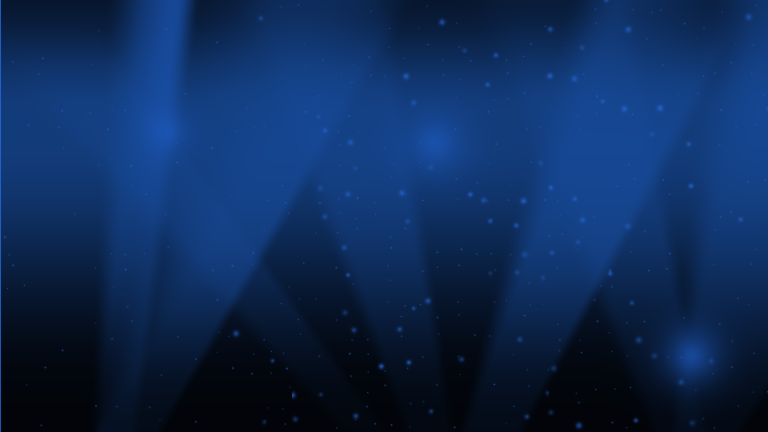
Write a Shadertoy shader that draws this background.

```glsl
// Crossing blue stage light beams over a dark gradient, with soft glows and drifting dust.

const vec3 HAZE_COLOR  = vec3(0.083, 0.268, 0.550);
const vec3 FLOOR_COLOR = vec3(0.006, 0.016, 0.034);
const vec3 BEAM_COLOR  = vec3(0.090, 0.290, 0.600);
const vec3 STRIP_COLOR = vec3(0.110, 0.350, 0.750);
const vec3 GLOW_COLOR  = vec3(0.110, 0.345, 0.730);
const vec3 DUST_COLOR  = vec3(0.150, 0.410, 0.850);
const float EDGE_LINE_WIDTH = 0.0025;

// Beam edges in canvas heights: top left, top right, bottom left, bottom right.
const int BEAM_COUNT = 7;
const vec4 BEAM_EDGES[BEAM_COUNT] = vec4[](
    vec4( 0.290, 0.440, 0.220, 0.310),
    vec4( 0.630, 0.945, 0.225, 0.370),
    vec4(-0.100, 0.170, 0.800, 0.890),
    vec4( 0.575, 0.885, 0.945, 1.045),
    vec4( 1.380, 1.735, 1.070, 1.205),
    vec4( 1.120, 1.445, 1.515, 1.630),
    vec4( 1.690, 2.380, 1.560, 1.710));

// Strength, dimming near the top, dimming toward the upper right, left feather.
const vec4 BEAM_LIGHT[BEAM_COUNT] = vec4[](
    vec4(0.50, 0.0, 0.0, 0.02),
    vec4(0.66, 0.0, 0.9, 0.20),
    vec4(0.28, 1.0, 0.0, 0.05),
    vec4(0.38, 0.8, 0.0, 0.02),
    vec4(0.66, 0.1, 0.9, 0.04),
    vec4(0.34, 0.7, 0.0, 0.04),
    vec4(0.46, 0.2, 0.0, 0.04));

// Glow position and radius.
const int GLOW_COUNT = 3;
const vec3 GLOWS[GLOW_COUNT] = vec3[](
    vec3(1.007, 0.668, 0.080),
    vec3(0.388, 0.696, 0.060),
    vec3(1.602, 0.176, 0.080));

vec3 hash3(vec2 cell) {
    vec3 q = fract(cell.xyx * vec3(0.1031, 0.1030, 0.0973));
    q += dot(q, q.yxz + 33.33);
    return fract((q.xxy + q.yzz) * q.zyx);
}

// Tapered beam whose edges blur with height.
float beamMask(vec2 p, vec4 edges, float leftFeather) {
    vec2 sides = mix(edges.zw, edges.xy, p.y);
    float blur = mix(0.014, 0.030, p.y);
    float leftBlur = blur + leftFeather * p.y;
    return smoothstep(-leftBlur, leftBlur, p.x - sides.x)
         * smoothstep(-blur, blur, sides.y - p.x);
}

float beamLight(vec2 p, vec4 edges, vec4 light) {
    vec2 sides = mix(edges.zw, edges.xy, p.y);
    float across = clamp((p.x - sides.x) / (sides.y - sides.x), 0.0, 1.0);
    float height = mix(0.16, 1.0, smoothstep(0.0, 0.55, p.y));
    float nearTop = smoothstep(0.65, 1.0, p.y);
    return beamMask(p, edges, light.w) * light.x * height
         * (1.0 - light.y * nearTop) * (1.0 - light.z * nearTop * across);
}

// One randomly placed speck per occupied grid cell.
float dust(vec2 p, float cellSize, float radius, float density, float seed) {
    vec2 grid = p / cellSize;
    vec2 cell = floor(grid);
    vec3 rnd = hash3(cell + seed);
    vec3 look = hash3(cell + seed + 71.0);
    float d = length(fract(grid) - mix(vec2(0.22), vec2(0.78), rnd.xy)) * cellSize;
    float r = max(radius * mix(0.7, 1.15, look.x), 0.7 / iResolution.y);
    return step(rnd.z, density) * mix(0.3, 0.75, look.y) * exp(-d * d / (r * r));
}

void mainImage(out vec4 fragColor, in vec2 fragCoord) {
    vec2 p = fragCoord / iResolution.y;

    // Haze: brightest above the middle, dim at the ceiling, black at the floor
    float haze = pow(smoothstep(0.0, 0.68, p.y), 1.35)
               * (1.0 - 0.68 * smoothstep(0.74, 1.02, p.y));
    vec3 color = mix(FLOOR_COLOR, HAZE_COLOR, 0.86 * haze);

    // Wide beams
    for (int i = 0; i < BEAM_COUNT; i++)
        color = mix(color, BEAM_COLOR, beamLight(p, BEAM_EDGES[i], BEAM_LIGHT[i]));

    // Bright narrow strips fading downward
    float strips = beamMask(p, vec4(0.350, 0.435, 0.270, 0.310), 0.03)
                 + 0.5 * beamMask(p, vec4(1.740, 1.850, 1.620, 1.680), 0.04);
    color = mix(color, STRIP_COLOR, 0.55 * strips * smoothstep(0.40, 1.0, p.y));

    // Round glows
    for (int i = 0; i < GLOW_COUNT; i++) {
        float d = length(p - GLOWS[i].xy) / GLOWS[i].z;
        color = mix(color, GLOW_COLOR, 0.75 * exp(-1.4 * d * sqrt(d)));
    }

    // Dust: large specks gather right of centre, fine specks lie everywhere
    float gathering = smoothstep(0.4, 0.9, p.x) * mix(1.0, 0.6, smoothstep(1.2, 1.5, p.x));
    float specks = dust(p, 0.065, 0.0062, 0.34 * gathering, 5.0)
                 + 0.8 * dust(p, 0.040, 0.0020, 0.18 + 0.22 * gathering, 23.0);
    color = mix(color, DUST_COLOR, min(specks, 1.0));

    // Thin lit line on the left border
    float line = 1.0 - smoothstep(0.5, 1.5, p.x / EDGE_LINE_WIDTH);
    color = mix(color, DUST_COLOR, 0.8 * line);

    fragColor = vec4(color, 1.0);
}
```
